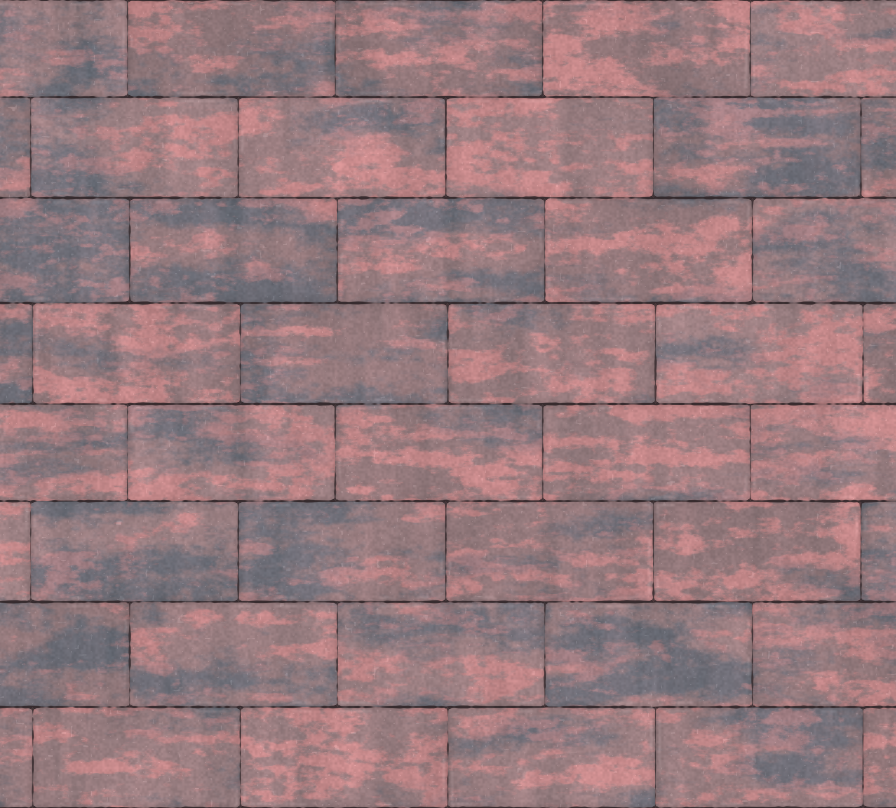
Give the GLSL for this texture, as a Shadertoy shader.

```glsl
// Weathered red and slate concrete pavers in running bond, with thin dark joints
float hash(vec2 p) {
    vec3 q = fract(p.xyx * vec3(0.1031, 0.1030, 0.0973));
    q += dot(q, q.yzx + 33.33);
    return fract((q.x + q.y) * q.z);
}

float noise(vec2 p) {
    vec2 i = floor(p), f = fract(p);
    f = f * f * (3.0 - 2.0 * f);
    return mix(mix(hash(i), hash(i + vec2(1, 0)), f.x),
               mix(hash(i + vec2(0, 1)), hash(i + vec2(1, 1)), f.x), f.y);
}

float fbm(vec2 p) {
    float sum = 0.0, amp = 0.5;
    for (int i = 0; i < 5; i++) {
        sum += amp * noise(p);
        p = mat2(0.995, 0.1, -0.1, 0.995) * p * 2.03 + 17.3;
        amp *= 0.5;
    }
    return sum / 0.97;
}

float roundedBox(vec2 p, vec2 halfSize, float radius) {
    vec2 q = abs(p) - halfSize + radius;
    return length(max(q, 0.0)) + min(max(q.x, q.y), 0.0) - radius;
}

void mainImage(out vec4 fragColor, in vec2 fragCoord) {
    // One unit is one course; y runs down from the top
    float pixel = 8.0 / iResolution.y;
    vec2 pos = vec2(fragCoord.x, iResolution.y - fragCoord.y) * pixel;

    // Course heights drift slightly over every four rows
    float phase = pos.y * 1.5708;
    float y = pos.y + 0.02 - 0.02 * (cos(phase) - sin(phase));
    float row = floor(y);

    // Alternate courses shift by about half a paver
    float pitch = 2.055;
    float shift = mix(0.615, 0.148, mod(row, 2.0)) + 0.01 * step(2.0, mod(row, 4.0));
    float x = pos.x / pitch - shift;
    vec2 id = vec2(floor(x), row);
    vec2 local = vec2(fract(x) * pitch, fract(y));
    vec2 seed = 60.0 * vec2(hash(id + 11.0), hash(id + 47.0));

    // Slate clouds and ragged red streaks, stretched along each paver
    float ragged = fbm(local * vec2(9.0, 16.0) + seed.yx) - 0.5;
    float cloud = fbm(local * vec2(0.8, 2.6) + seed);
    float streak = fbm(local * vec2(1.6, 6.5) + seed + 31.0);
    float upright = fbm(local * vec2(5.0, 0.7) + seed + 73.0);
    float amount = hash(id + 5.0) - 0.5;
    float slate = smoothstep(0.42, 0.74, cloud + 0.4 * ragged + 0.18 * amount);
    float red = smoothstep(0.46, 0.72, streak + 0.6 * ragged - 0.12 * amount);

    vec3 color = mix(vec3(0.56, 0.46, 0.47), vec3(0.61, 0.50, 0.51), hash(id + 23.0));
    color = mix(color, vec3(0.41, 0.42, 0.46), 0.9 * slate);
    color = mix(color, vec3(0.77, 0.53, 0.535), red * (0.95 - 0.4 * slate));
    color += (upright - 0.5) * vec3(0.16, 0.10, 0.10);
    color *= 0.97 + 0.08 * fbm(pos * 0.7);

    // Fine sandy grain with a few pale specks
    float grain = noise(pos * 43.0 + 5.0) + 0.6 * noise(pos.yx * 27.0 + 9.0) - 0.8;
    color *= 1.0 + 0.10 * grain;
    color += 0.06 * smoothstep(0.88, 0.98, noise(pos * 31.0 + 80.0));

    // Hairline joints: bed joints are darker, upright ones thinner and fainter
    vec2 halfSize = 0.5 * vec2(pitch, 1.0);
    vec2 inset = halfSize - abs(local - halfSize);
    float bed = step(inset.y, inset.x);
    float edge = roundedBox(local - halfSize, halfSize, 0.045);
    float wear = 0.012 * (noise(pos * 7.0) - 0.5) + 0.010 * (noise(pos * 24.0) - 0.5);
    color *= 1.0 - 0.13 * exp(min(edge, 0.0) * 32.0);
    float chip = smoothstep(0.62, 0.8, noise(pos * 5.0 + 40.0));
    color += 0.05 * chip * smoothstep(0.03, 0.0, abs(edge + 0.04));
    float soft = 0.7 * pixel;
    float joint = smoothstep(-soft, soft, edge + mix(0.004, 0.008, bed) + wear);
    color = mix(color, vec3(0.19, 0.15, 0.16), mix(0.78, 0.92, bed) * joint);

    fragColor = vec4(clamp(color, 0.0, 1.0), 1.0);
}
```
